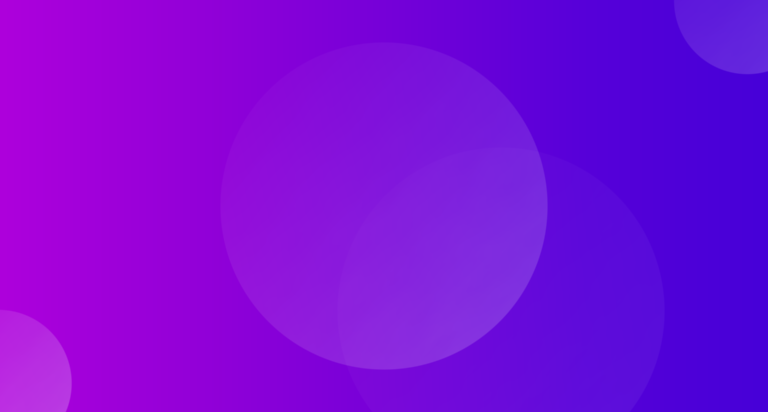
A WebGL 1 fragment shader for this background:

```glsl
precision highp float;

uniform vec2 u_resolution;

vec2 hashGradient(vec2 cell) {
  vec2 h = vec2(dot(cell, vec2(127.1, 311.7)), dot(cell, vec2(269.5, 183.3)));
  return 2.0 * fract(sin(h) * 43758.5) - 1.0;
}

float gradientNoise(vec2 p) {
  vec2 cell = floor(p);
  vec2 f = fract(p);
  vec2 u = f * f * f * (f * (f * 6.0 - 15.0) + 10.0);
  float a = dot(hashGradient(cell), f);
  float b = dot(hashGradient(cell + vec2(1.0, 0.0)), f - vec2(1.0, 0.0));
  float c = dot(hashGradient(cell + vec2(0.0, 1.0)), f - vec2(0.0, 1.0));
  float d = dot(hashGradient(cell + 1.0), f - 1.0);
  return mix(mix(a, b, u.x), mix(c, d, u.x), u.y);
}

// Faint brush streaks rising to the right
float brushStreaks(vec2 p) {
  vec2 q = vec2(p.x + p.y, p.y - p.x) * 0.7071;
  float sum = 0.0;
  float amplitude = 0.6;
  for (int i = 0; i < 3; i++) {
    sum += amplitude * gradientNoise(q * vec2(6.0, 17.0));
    q = q * 2.1 + 3.7;
    amplitude *= 0.5;
  }
  return sum;
}

// White veil whose opacity grows toward the lower right of the disc
vec3 addDisc(vec3 color, vec2 p, vec2 center, float radius, vec2 opacity, float streaks) {
  vec2 q = (p - center) / radius;
  float pixel = 1.0 / u_resolution.y;
  float mask = 1.0 - smoothstep(-pixel, pixel, length(p - center) - radius);
  float along = 0.5 + 0.5 * dot(q, vec2(0.7071, -0.7071));
  float alpha = mix(opacity.x, opacity.y, along) * (1.0 + 0.14 * streaks);
  return mix(color, vec3(1.0), alpha * mask);
}

void main() {
  // Height units, centered on the canvas
  vec2 p = (gl_FragCoord.xy - 0.5 * u_resolution) / u_resolution.y;
  float x = gl_FragCoord.x / u_resolution.x;

  // Magenta to violet to indigo backdrop
  vec3 magenta = vec3(0.68, 0.0, 0.86);
  vec3 violet = vec3(0.565, 0.0, 0.845);
  vec3 indigo = vec3(0.34, 0.0, 0.85);
  vec3 blue = vec3(0.275, 0.0, 0.845);
  vec3 color = mix(magenta, violet, clamp(x / 0.28, 0.0, 1.0));
  color = mix(color, indigo, clamp((x - 0.28) / 0.48, 0.0, 1.0));
  color = mix(color, blue, clamp((x - 0.76) / 0.24, 0.0, 1.0));

  // Translucent discs, back to front
  float streaks = brushStreaks(p);
  color = addDisc(color, p, vec2(0.284, -0.255), 0.397, vec2(0.015, 0.055), streaks);
  color = addDisc(color, p, vec2(0.0), 0.397, vec2(0.03, 0.165), streaks);
  color = addDisc(color, p, vec2(-0.936, -0.43), 0.178, vec2(0.08, 0.24), streaks);
  color = addDisc(color, p, vec2(0.882, 0.498), 0.178, vec2(0.07, 0.17), streaks);

  gl_FragColor = vec4(color, 1.0);
}
```
